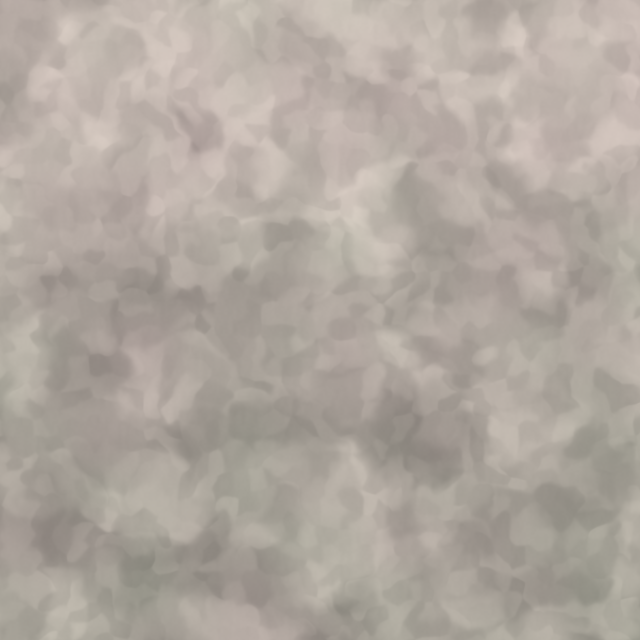
Give the GLSL for this texture, as a WebGL 1 fragment shader.

```glsl
precision highp float;
// Weathered grey-beige stone: soft, clumped mottling under a gentle light falloff.
// Three scales of blended cellular patches are bent by noise to roughen their rims,
// then tinted warm grey with a slow drift between mauve and green.

uniform vec2 u_resolution;

const vec3 STONE_TINT = vec3(1.0, 0.951, 0.905);
const vec3 GREEN_DRIFT = vec3(-0.011, 0.006, -0.005);
const float SHADE_LOW = 0.652;      // brightness at the lower edge
const float SHADE_HIGH = 0.742;     // brightness at the upper edge
const float SIDE_LIGHT = 0.018;     // extra light towards the right
const vec3 PATCH_SCALE = vec3(8.0, 17.0, 38.0);
const vec3 PATCH_DEPTH = vec3(0.098, 0.105, 0.068);
const float PATCH_SHARPNESS = 9.0;
const float WARP_COARSE = 0.035;
const float WARP_FINE = 0.012;
const float FIBRE_DEPTH = 0.010;
const float GRAIN_DEPTH = 0.006;

float hash(vec2 p) {
  vec3 q = fract(vec3(p.xyx) * 0.1031);
  q += dot(q, q.yzx + 33.33);
  return fract((q.x + q.y) * q.z);
}

float noise(vec2 p) {
  vec2 cell = floor(p);
  vec2 f = fract(p);
  f = f * f * (3.0 - 2.0 * f);
  float low = mix(hash(cell), hash(cell + vec2(1.0, 0.0)), f.x);
  float high = mix(hash(cell + vec2(0.0, 1.0)), hash(cell + 1.0), f.x);
  return mix(low, high, f.y);
}

vec2 noisePair(vec2 p) {
  return vec2(noise(p), noise(p + vec2(41.7, 73.1))) - 0.5;
}

// Random tone per cell, blended across the borders; result in -0.5 .. 0.5
float patches(vec2 p) {
  vec2 cell = floor(p);
  float toneSum = 0.0;
  float weightSum = 0.0;
  for (int j = -1; j <= 1; j++) {
    for (int i = -1; i <= 1; i++) {
      vec2 id = cell + vec2(float(i), float(j));
      vec2 centre = id + 0.5 + 0.8 * (vec2(hash(id + 11.3), hash(id + 57.9)) - 0.5);
      vec2 away = p - centre;
      float weight = exp(-PATCH_SHARPNESS * dot(away, away));
      toneSum += weight * hash(id + 101.7);
      weightSum += weight;
    }
  }
  return toneSum / weightSum - 0.5;
}

void main() {
  vec2 uv = gl_FragCoord.xy / u_resolution.y;

  // Roughen the patch outlines
  vec2 bent = uv + WARP_COARSE * noisePair(uv * 14.0 + 5.0);
  bent += WARP_FINE * noisePair(uv * 55.0 + 19.0);
  bent += 3.0;

  // Mottling, from broad clouds to small clumps
  float mottle = PATCH_DEPTH.x * patches(bent * PATCH_SCALE.x * vec2(0.9, 1.1));
  mottle += PATCH_DEPTH.y * patches(bent * PATCH_SCALE.y + 23.0);
  mottle += PATCH_DEPTH.z * patches(bent * PATCH_SCALE.z + 61.0);

  // Faint upright fibres and fine grain
  float fibre = FIBRE_DEPTH * (noise(uv * vec2(150.0, 70.0)) - 0.5);
  float grain = GRAIN_DEPTH * (noise(uv * 300.0) - 0.5);

  // Broad light falloff
  float shade = mix(SHADE_LOW, SHADE_HIGH, smoothstep(0.15, 1.0, uv.y));
  shade += SIDE_LIGHT * (uv.x - 0.5);

  // Greener below, pinker above, with uneven clouds between
  float hue = 1.6 * (noise(uv * 5.0 + 31.0) - 0.5) + 1.2 * (noise(uv * 13.0 + 83.0) - 0.5);
  hue += 0.8 * (0.5 - uv.y);

  vec3 colour = STONE_TINT * (shade + mottle + fibre + grain) + GREEN_DRIFT * hue;
  gl_FragColor = vec4(colour, 1.0);
}
```
